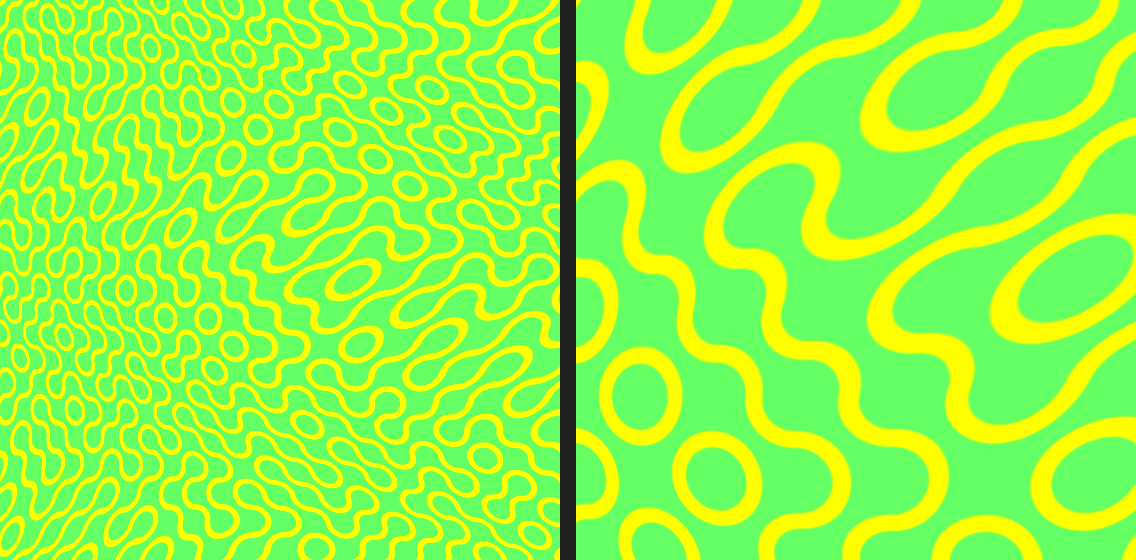
Left, the full canvas; right, a detail of the centre.
Reproduce this pattern procedurally as a three.js fragment shader.

```glsl
varying vec2 vUv;

const vec3 GROUND_GREEN = vec3(0.39, 1.0, 0.39);
const vec3 LINE_YELLOW = vec3(1.0, 1.0, 0.0);
const float HALF_WIDTH = 0.099; // in cells
const float EDGE = 0.018;       // in cells

float hash(vec2 cell, float seed) {
  vec3 p = fract(vec3(cell.xyx + seed) * vec3(0.1031, 0.1030, 0.0973));
  p += dot(p, p.yzx + 33.33);
  return fract((p.x + p.y) * p.z);
}

// Narrower columns towards the left
vec2 squeezeLeft(vec2 p, vec2 density, float extraColumns) {
  float across = p.x - 0.15 * (p.y - 0.5);
  return p * density + vec2(extraColumns * smoothstep(-0.5, 0.5, across), 0.0);
}

// Slanted wave that shears the cells one way, then the other
vec2 shearWave(vec2 p, float frequency, vec2 amplitude) {
  return -amplitude * sin(frequency * (p.y + 0.45 * p.x - 0.78));
}

// Distance to the two quarter arcs of a randomly flipped tile
float arcDistance(vec2 grid, float seed) {
  vec2 local = fract(grid) - 0.5;
  if (hash(floor(grid), seed) < 0.5) local.x = -local.x;
  float lower = abs(length(local + 0.5) - 0.5);
  float upper = abs(length(local - 0.5) - 0.5);
  return min(lower, upper);
}

float stroke(float dist, float halfWidth, float edge) {
  return 1.0 - smoothstep(halfWidth - edge, halfWidth + edge, dist);
}

void main() {
  vec2 grid = squeezeLeft(vUv, vec2(17.5, 20.0), 10.0);
  grid += shearWave(vUv, 9.2, vec2(0.9, 0.4));
  float line = stroke(arcDistance(grid, 17.0), HALF_WIDTH, EDGE);
  gl_FragColor = vec4(mix(GROUND_GREEN, LINE_YELLOW, line), 1.0);
}
```
